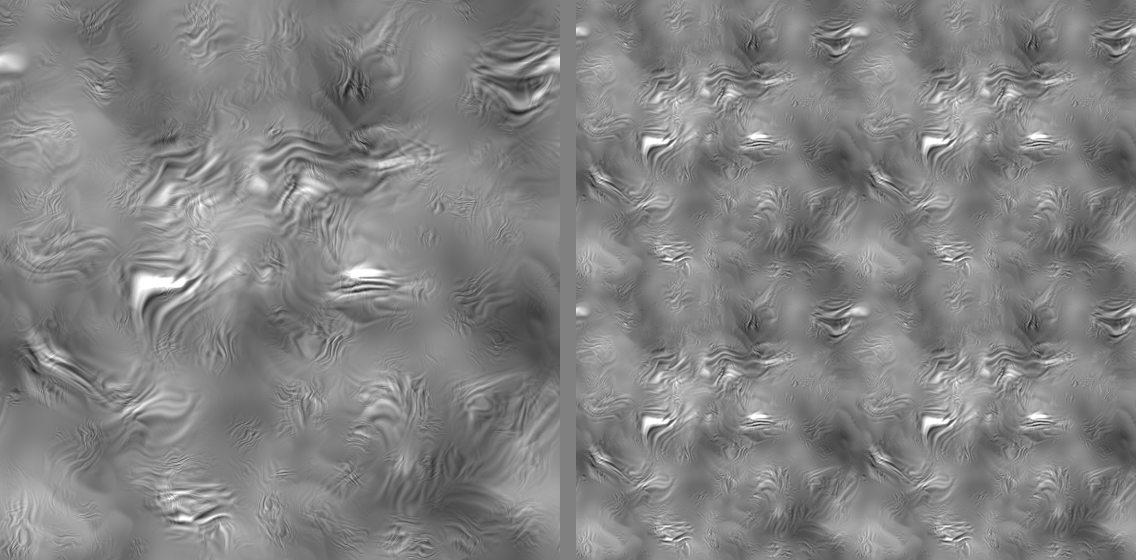
Left, the tile; right, the same tile 2 across and 2 down.
A three.js fragment shader for this texture map:

```glsl
// Soft grey clouds with scattered patches of embossed wrinkles and white glints.
// Wrapping gradient noise makes the clouds; each cell of three wrapping grids
// holds one rotated patch of creases, lit by differencing folded noise.
varying vec2 vUv;

vec2 hash2(vec2 p) {
  vec3 q = fract(p.xyx * vec3(0.1031, 0.1030, 0.0973));
  q += dot(q, q.yzx + 33.33);
  return fract((q.xx + q.yz) * q.zy);
}

float corner(vec2 cell, vec2 offset, float period) {
  float a = 6.2832 * hash2(mod(cell, period) + 3.7 * period).x;
  return dot(vec2(cos(a), sin(a)), offset);
}

// Gradient noise that repeats after a whole number of cells
float noise(vec2 p, float period) {
  vec2 i = floor(p), f = p - i, e = vec2(1.0, 0.0);
  vec2 u = f * f * f * (f * (f * 6.0 - 15.0) + 10.0);
  return mix(
    mix(corner(i, f, period), corner(i + e, f - e, period), u.x),
    mix(corner(i + e.yx, f - e.yx, period), corner(i + 1.0, f - 1.0, period), u.x),
    u.y);
}

// Folded noise: sharp valleys stretched along y
float folds(vec2 q, vec2 seed) {
  float n = noise(q * vec2(7.0, 2.6) + seed, 64.0);
  n += 0.35 * noise(q * vec2(15.0, 7.0) + seed.yx, 64.0);
  return abs(n);
}

// One randomly turned patch of creases per cell of an n by n grid
float patches(vec2 uv, float n, float relief, float glow) {
  vec2 p = uv * n, home = floor(p);
  float sum = 0.0;
  for (int y = -1; y <= 1; y++) {
    for (int x = -1; x <= 1; x++) {
      vec2 cell = home + vec2(float(x), float(y));
      vec2 id = mod(cell, n) + 17.0 * n;
      vec2 place = hash2(id), kind = hash2(id + 5.3);
      vec2 d = p - cell - 0.25 - 0.5 * place;
      float radius = mix(0.4, 0.75, kind.y);
      if (length(d) > 1.1) continue;

      // Turn, then bend the local frame
      float a = 6.2832 * hash2(id + 9.1).x;
      vec2 seed = 60.0 * place.yx;
      vec2 q = mat2(cos(a), sin(a), -sin(a), cos(a)) * d;
      q += 0.2 * vec2(noise(q * 2.3 + seed, 64.0), noise(q * 2.9 + seed.yx, 64.0));
      float fade = 1.0 - smoothstep(0.0, 1.0, length(q) / radius);
      if (fade <= 0.0) continue;

      // Lit creases, and broad white glints between them
      float crease = folds(q, seed) - folds(q + vec2(0.035, 0.012), seed);
      float glint = smoothstep(0.05, 0.5, noise(q * vec2(4.5, 1.9) + seed + 7.0, 64.0));
      float strength = kind.x * kind.x * fade;
      sum += strength * (relief * crease + glow * (glint + 0.08));
    }
  }
  return sum;
}

void main() {
  vec2 uv = vUv;
  vec2 bend = vec2(noise(uv * 6.0, 6.0), noise(uv * 5.0, 5.0));
  vec2 bent = uv + 0.045 * bend;

  // Clouds
  float grey = 0.492 + 0.28 * noise(uv * 4.0 + 0.02 * bend, 4.0);
  grey += 0.17 * noise(bent * 7.0, 7.0) + 0.06 * noise(bent * 16.0, 16.0);

  // Faint wisps, present only in some regions
  vec2 swirl = bent + 0.03 * vec2(noise(bent * 9.0, 9.0), noise(bent * 8.0, 8.0));
  float wisp = abs(noise(swirl * 14.0, 14.0))
             - abs(noise((swirl + vec2(0.006, 0.008)) * 14.0, 14.0));
  grey += 0.3 * wisp * smoothstep(-0.1, 0.4, noise(uv * 3.0, 3.0));

  // Wrinkles: large with glints, medium, and fine scratches
  grey += patches(bent, 5.0, 1.5, 0.85);
  grey += patches(bent, 9.0, 0.7, 0.12);
  grey += patches(uv, 15.0, 0.55, 0.0);

  gl_FragColor = vec4(vec3(clamp(grey, 0.0, 1.0)), 1.0);
}
```
